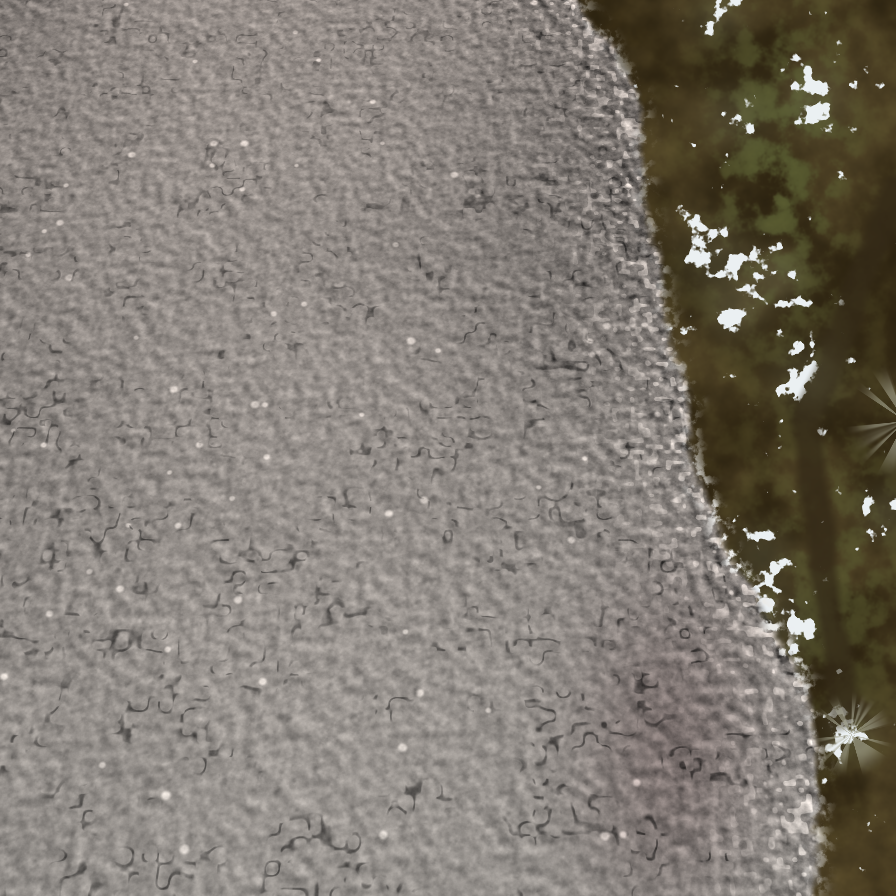
A Shadertoy shader for this texture:

```glsl
// Wet asphalt sloping into a dark puddle that reflects trees and patches of sky.

float hash(vec2 p) {
    vec3 h = fract(vec3(p.xyx) * 0.1031);
    h += dot(h, h.yzx + 33.33);
    return fract((h.x + h.y) * h.z);
}

float noise(vec2 p) {
    vec2 i = floor(p), f = fract(p);
    f = f * f * (3.0 - 2.0 * f);
    return mix(mix(hash(i), hash(i + vec2(1, 0)), f.x),
               mix(hash(i + vec2(0, 1)), hash(i + vec2(1, 1)), f.x), f.y);
}

float fbm(vec2 p) {
    float sum = 0.0, amp = 0.5;
    for (int i = 0; i < 4; i++) {
        sum += amp * noise(p);
        p = mat2(1.6, 1.2, -1.2, 1.6) * p + 7.3;
        amp *= 0.5;
    }
    return sum;
}

float blob(vec2 p, vec2 center, vec2 radius) {
    vec2 d = (p - center) / radius;
    return exp(-dot(d, d));
}

float segment(vec2 p, vec2 a, vec2 b) {
    vec2 ab = b - a;
    return length(p - a - ab * clamp(dot(p - a, ab) / dot(ab, ab), 0.0, 1.0));
}

// Horizontal position of the waterline at height y
float shore(float y) {
    return 0.912 - 0.135 * smoothstep(0.17, 0.50, y)
         - 0.065 * smoothstep(0.42, 0.90, y) - 0.07 * smoothstep(0.88, 1.03, y);
}

// Sparse round specks, one candidate per cell
float specks(vec2 p, float rarity) {
    vec2 cell = floor(p);
    vec2 offset = 0.3 + 0.4 * vec2(hash(cell + 3.1), hash(cell + 8.7));
    float size = 0.12 + 0.18 * hash(cell + 5.5);
    return step(rarity, hash(cell)) * (1.0 - smoothstep(size * 0.5, size + 0.1, length(fract(p) - offset)));
}

// Thin leaves radiating from a palm crown
float palm(vec2 p, vec2 center, float radius) {
    vec2 d = p - center;
    float rays = noise(vec2(atan(d.y, d.x) * 8.0, 4.0));
    return smoothstep(0.55, 0.75, rays) * (1.0 - smoothstep(radius * 0.4, radius, length(d)));
}

vec3 asphalt(vec2 uv, float dist) {
    // Broad tone: pale sheen, darker margins and a damp hollow
    float tone = 0.555 + 0.025 * blob(uv, vec2(0.35, 0.12), vec2(0.35, 0.3));
    tone += 0.015 * blob(uv, vec2(0.28, 0.65), vec2(0.2, 0.4));
    tone -= 0.10 * blob(uv, vec2(0.70, 0.82), vec2(0.19, 0.32));
    tone -= 0.07 * blob(uv, vec2(0.0, 1.0), vec2(0.12, 0.2));
    tone -= 0.04 * blob(uv, vec2(0.0, 0.5), vec2(0.12, 0.25));
    float hollow = blob(uv, vec2(0.75, 0.17), vec2(0.09, 0.16));
    tone -= 0.12 * hollow + 0.04 * exp(-dist * 18.0);
    tone += 0.05 * (fbm(uv * 7.0) - 0.47);

    // Grain shrinks toward the top, as seen in perspective
    vec2 q = vec2(uv.x - 0.5, uv.y) / (1.2 - 0.35 * uv.y) * 105.0 + 60.0;
    float relief = fbm(q + vec2(0.3, 0.35)) - fbm(q - vec2(0.3, 0.35));
    float wet = exp(-max(dist, 0.0) * 14.0);
    tone += relief * (0.26 + 0.28 * wet) + 0.07 * (noise(q * 2.3) - 0.5);

    // Broken dark crevices around the stones
    float crevice = 1.0 - smoothstep(0.02, 0.13, abs(noise(q * 0.75) - 0.48));
    crevice *= smoothstep(0.48, 0.72, noise(q * 0.3 + 19.0)) * smoothstep(0.35, 0.6, noise(q * 1.3));
    tone -= crevice * mix(0.24, 0.13, uv.y);

    // Pale chips and glitter beside the water
    tone += 0.25 * specks(q * 0.55, 0.975);
    tone += wet * 0.30 * smoothstep(0.62, 0.8, noise(q * 1.4 + 40.0));
    vec3 tint = mix(vec3(1.04, 0.985, 0.95), vec3(1.02, 0.99, 0.96), 1.0 - uv.y);
    return tone * mix(tint, vec3(1.06, 0.97, 0.95), hollow);
}

vec3 puddle(vec2 uv) {
    float leaves = fbm(uv * 48.0), shade = fbm(uv * 13.0 + 4.0);
    vec3 col = mix(vec3(0.19, 0.15, 0.07), vec3(0.30, 0.25, 0.14), smoothstep(0.25, 0.7, shade));
    float green = blob(uv, vec2(0.87, 0.82), vec2(0.09, 0.2)) + 0.6 * blob(uv, vec2(0.93, 0.35), vec2(0.1, 0.2));
    col = mix(col, vec3(0.31, 0.32, 0.17), green * smoothstep(0.35, 0.65, leaves));
    col *= 0.82 + 0.4 * leaves;

    // Dim trunk and limbs
    vec2 bent = uv + 0.012 * (noise(uv * 22.0) - 0.5);
    float limb = min(segment(bent, vec2(1.0, 0.79), vec2(0.90, 0.53)), segment(bent, vec2(0.90, 0.53), vec2(0.94, 0.2)));
    float trunk = 1.0 - smoothstep(0.008, 0.022, limb);
    col = mix(col, vec3(0.20, 0.16, 0.09), 0.75 * trunk);

    // Sky through gaps in the canopy: center and radius
    vec3 gaps[11] = vec3[11](
        vec3(0.80, 0.98, 0.03), vec3(0.82, 0.87, 0.035), vec3(0.91, 0.89, 0.035),
        vec3(0.80, 0.71, 0.045), vec3(0.82, 0.65, 0.03), vec3(0.87, 0.69, 0.03),
        vec3(0.90, 0.58, 0.04), vec3(0.85, 0.38, 0.035), vec3(0.87, 0.30, 0.04),
        vec3(0.99, 0.43, 0.03), vec3(0.95, 0.18, 0.03));
    float open = 0.0;
    for (int i = 0; i < 11; i++) open += blob(uv, gaps[i].xy, vec2(gaps[i].z));
    float sky = smoothstep(0.73, 0.80, fbm(uv * 62.0 + 9.0) + 0.27 * min(open, 1.2));
    col = mix(col, vec3(0.48, 0.49, 0.38), 0.25 * min(open, 1.0));
    col = mix(col, vec3(0.92, 0.94, 0.95), sky * (1.0 - 0.6 * trunk));
    float fronds = palm(uv, vec2(0.95, 0.18), 0.05) + palm(uv, vec2(1.01, 0.53), 0.07);
    return mix(col, vec3(0.66, 0.66, 0.58), 0.6 * min(fronds, 1.0));
}

void mainImage(out vec4 fragColor, in vec2 fragCoord) {
    vec2 uv = fragCoord / iResolution.xy;
    float dist = shore(uv.y) - uv.x + 0.022 * (fbm(uv * 38.0) - 0.47);
    vec3 col = mix(puddle(uv), asphalt(uv, dist), smoothstep(-0.006, 0.008, dist));

    // Bright wet rim, strongest where the bank faces the sky
    float rim = exp(-pow(dist / 0.012, 2.0)) * smoothstep(0.45, 0.68, fbm(uv * 110.0));
    float facing = 0.3 + 0.7 * blob(uv, vec2(0.85, 0.35), vec2(0.2, 0.12));
    col = mix(col, vec3(0.92, 0.92, 0.91), min(rim * facing * 1.3, 1.0));
    fragColor = vec4(clamp(col, 0.0, 1.0), 1.0);
}
```
